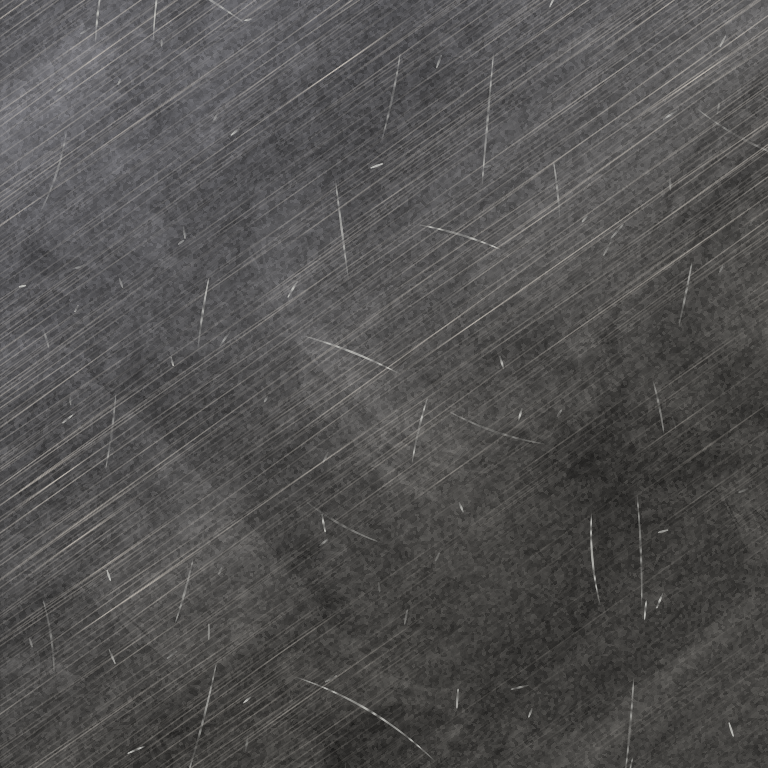
Write a three.js fragment shader that draws this texture.

```glsl
// Worn dark metal: mottled grey plates with fine grain and stains, brushed by
// parallel diagonal hairlines and cut by scattered pale gouges.
// Clouds are layered sines, grain is cellular noise, strokes are hashed segments.
varying vec2 vUv;

const vec3 COOL_TINT = vec3(0.99, 0.99, 1.03);
const vec3 WARM_TINT = vec3(1.02, 1.0, 0.965);
const vec3 HAIRLINE_COLOR = vec3(0.80, 0.77, 0.73);
const vec3 GOUGE_COLOR = vec3(0.80, 0.80, 0.78);
const float BASE_SHADE = 0.306;
const float LIGHT_FALLOFF = 0.15;
const float MOTTLE = 0.085;
const float PLATE_DARKNESS = 0.045;
const float RELIEF = 0.055;
const float GRAIN = 0.085;
const float BRUSH_ANGLE = 0.61;
const float HAIRLINE_WIDTH = 0.0015;
const float GOUGE_WIDTH = 0.0024;

vec3 hash3(vec2 p) {
  vec3 q = fract(p.xyx * vec3(0.1031, 0.1030, 0.0973));
  q += dot(q, q.yxz + 33.33);
  return fract((q.xxy + q.yzz) * q.zyx);
}

// Warped layers of sines, centred on zero
float clouds(vec2 p) {
  float sum = 0.0;
  float amp = 0.5;
  for (int i = 0; i < 6; i++) {
    p += 0.8 * sin(p.yx * 1.3 + float(i));
    sum += amp * sin(p.x) * sin(p.y);
    p = mat2(0.8, -0.6, 0.6, 0.8) * p * 1.9 + 2.7;
    amp *= 0.6;
  }
  return sum;
}

// Cellular noise: x = distance to the nearest seed, y = its random value
vec2 cellular(vec2 p) {
  vec2 cell = floor(p);
  vec2 best = vec2(9.0, 0.0);
  for (int j = -1; j <= 1; j++) {
    for (int i = -1; i <= 1; i++) {
      vec2 id = cell + vec2(float(i), float(j));
      vec3 h = hash3(id);
      float d = length(id + h.xy - p);
      if (d < best.x) best = vec2(d, h.z);
    }
  }
  return best;
}

// Rows of long, nearly parallel strokes with fading ends
float hairlines(vec2 p, float rows, float tilt, float seed) {
  float angle = BRUSH_ANGLE + tilt;
  vec2 along = vec2(cos(angle), sin(angle));
  float y = dot(p, vec2(-along.y, along.x)) * rows;
  float row = floor(y);
  vec3 h = hash3(vec2(row, seed));
  float x = dot(p, along) * mix(1.0, 3.0, h.x) + h.y * 10.0;
  vec3 k = hash3(vec2(row + 57.0, floor(x) + seed * 17.0));
  float t = fract(x);
  float d = abs(fract(y) - mix(0.3, 0.7, k.x)) / rows;
  float ends = smoothstep(0.0, 0.25, t - 0.4 * k.y) * (1.0 - smoothstep(0.6, 1.0, t));
  return (1.0 - smoothstep(0.2, 1.0, d / HAIRLINE_WIDTH)) * ends * mix(0.12, 1.0, k.z * k.z);
}

// Scattered, slightly bent cuts, one per grid cell; reach is the half length
float gouges(vec2 p, float grid, float angle, float spread, float reach, float density, float seed) {
  float ink = 0.0;
  vec2 cell = floor(p * grid);
  for (int j = -1; j <= 1; j++) {
    for (int i = -1; i <= 1; i++) {
      vec2 id = cell + vec2(float(i), float(j));
      vec3 a = hash3(id + seed);
      vec3 b = hash3(id.yx + seed + 31.0);
      float turn = angle + spread * (2.0 * a.z - 1.0);
      vec2 axis = vec2(cos(turn), sin(turn));
      vec2 q = p - (id + a.xy) / grid;
      float x = dot(q, axis);
      float y = dot(q, vec2(-axis.y, axis.x)) + 3.0 * (b.y - 0.5) * x * x;
      float t = abs(x) / (reach * mix(0.35, 1.0, b.x));
      float width = GOUGE_WIDTH * (1.0 - 0.45 * min(t, 1.0));
      float wear = 0.65 + 0.35 * sin(x * 240.0 + 3.0 * sin(x * 97.0 + a.x * 40.0));
      float cut = (1.0 - smoothstep(0.25, 1.0, abs(y) / width)) * (1.0 - smoothstep(0.8, 1.0, t));
      ink = max(ink, cut * wear * mix(0.4, 1.0, b.y) * step(b.z, density));
    }
  }
  return ink;
}

void main() {
  vec2 p = vUv;
  float lit = dot(p - 0.5, vec2(-0.45, 0.6));

  // Broad light, mottling and dark plates with cracked rims
  float mottle = clouds(p * 7.0 + 1.7);
  float plate = clouds(p * 4.5 + vec2(8.3, 3.1)) - 0.12;
  float rim = exp(-abs(plate) * 70.0) * smoothstep(0.0, 0.4, clouds(p * 9.0 + 5.0));
  float shade = BASE_SHADE + LIGHT_FALLOFF * lit + MOTTLE * mottle;
  shade -= PLATE_DARKNESS * smoothstep(-0.03, 0.06, plate) + 0.06 * rim;

  // Embossed crust, grain and pale round stains
  vec2 crust = p * 42.0;
  shade += RELIEF * (clouds(crust) - clouds(crust + vec2(0.12, -0.16)));
  shade += GRAIN * (cellular(p * 230.0).y - 0.5) + 0.4 * GRAIN * (cellular(p * 95.0).y - 0.5);
  vec2 stain = cellular(p * 11.0 + 0.03 * mottle);
  shade += 0.035 * step(0.82, stain.y) * (1.0 - smoothstep(0.12, 0.3, stain.x + 0.1 * mottle));

  // Brushed hairlines, strongest toward the upper left
  float brush = hairlines(p, 62.0, 0.0, 1.0) + 0.7 * hairlines(p, 113.0, 0.015, 2.0);
  brush += 0.6 * hairlines(p, 171.0, -0.02, 3.0) + 0.5 * hairlines(p, 239.0, 0.008, 4.0);
  float brushed = clamp(0.36 + 0.75 * lit + 0.4 * clouds(p * 5.0 + 4.0), 0.1, 0.75);

  // Gouges: upright cuts, falling cuts, tiny nicks
  float cuts = gouges(p, 5.0, 1.5, 0.3, 0.09, 0.6, 3.0);
  cuts = max(cuts, gouges(p, 4.0, -0.42, 0.2, 0.11, 0.4, 11.0));
  cuts = max(cuts, gouges(p, 13.0, 1.1, 0.9, 0.014, 0.4, 23.0));

  vec3 color = max(shade, 0.08) * mix(WARM_TINT, COOL_TINT, smoothstep(-0.25, 0.35, lit));
  color = mix(color, HAIRLINE_COLOR, min(brush * brushed, 0.8));
  color = mix(color, GOUGE_COLOR, cuts * 0.9);
  gl_FragColor = vec4(color, 1.0);
}
```
